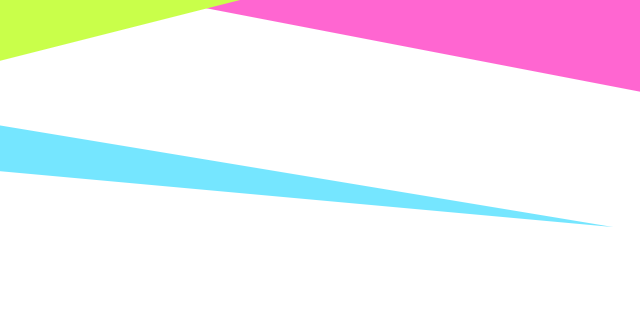
This background is drawn by a WebGL 1 fragment shader. Its source:

```glsl
precision highp float;
// Flat paper-cut background: a lime corner over a pink corner, and a long
// cyan wedge tapering to the right, all on white. Each shape is built from
// half-planes whose signed distances give smooth edge coverage.

uniform vec2 u_resolution;

// Layout space: x runs 0..2, y runs 0..1, origin at the lower left.
const vec2 LAYOUT_SIZE = vec2(2.0, 1.0);

const vec3 WHITE = vec3(1.0);
const vec3 PINK = vec3(1.0, 0.4, 0.82);
const vec3 CYAN = vec3(0.46, 0.9, 1.0);
const vec3 LIME = vec3(0.79, 1.0, 0.29);

// End points of the straight edges, listed from left to right.
const vec2 LIME_LEFT = vec2(0.0, 0.810);
const vec2 LIME_RIGHT = vec2(0.75, 1.0);
const vec2 PINK_LEFT = vec2(0.6458, 0.974);
const vec2 PINK_RIGHT = vec2(2.0, 0.7135);
const vec2 WEDGE_TOP = vec2(0.0, 0.608);
const vec2 WEDGE_BOTTOM = vec2(0.0, 0.465);
const vec2 WEDGE_TIP = vec2(1.9167, 0.2904);

// Signed distance to the line a-b, positive on the left when facing b.
float lineDistance(vec2 p, vec2 a, vec2 b) {
  vec2 along = normalize(b - a);
  return dot(p - a, vec2(-along.y, along.x));
}

// Pixel coverage of the half-plane to the left of a-b.
float halfPlane(vec2 p, vec2 a, vec2 b, float pixel) {
  return clamp(lineDistance(p, a, b) / pixel + 0.5, 0.0, 1.0);
}

void main() {
  vec2 p = gl_FragCoord.xy / u_resolution * LAYOUT_SIZE;
  float pixel = LAYOUT_SIZE.y / u_resolution.y;

  // Corners lie above their edges.
  float pinkCorner = halfPlane(p, PINK_LEFT, PINK_RIGHT, pixel);
  float limeCorner = halfPlane(p, LIME_LEFT, LIME_RIGHT, pixel);

  // Overlap of two half-planes; the sum keeps the thin tip faint.
  float belowTop = halfPlane(p, WEDGE_TIP, WEDGE_TOP, pixel);
  float aboveBottom = halfPlane(p, WEDGE_BOTTOM, WEDGE_TIP, pixel);
  float wedge = max(belowTop + aboveBottom - 1.0, 0.0);

  // Layers from back to front.
  vec3 color = mix(WHITE, CYAN, wedge);
  color = mix(color, PINK, pinkCorner);
  color = mix(color, LIME, limeCorner);
  gl_FragColor = vec4(color, 1.0);
}
```
